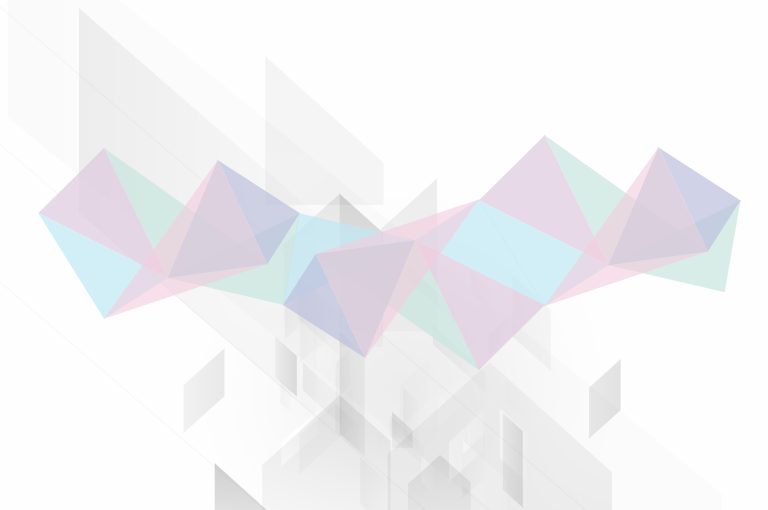
Reproduce this background procedurally as a WebGL 2 fragment shader.

```glsl
#version 300 es
precision highp float;
// A ribbon of translucent pastel triangles over pale grey slanted panels.
// One cluster of triangles is placed three times: as is, shifted, and turned
// half round. Panels are slanted slabs and gables, some scattered by a hash.

uniform vec2 u_resolution;
out vec4 outColor;

// Lengths are in hundredths of the canvas height.
const float SLOPE = 0.9;
const int SCATTER_COUNT = 30;
const vec2 GLOW_CENTER = vec2(79.0, 24.0);
const vec2 GLOW_RADIUS = vec2(24.0, 23.0);
const float GLOW_INK = 0.055;
const vec2 RIGHT_SHIFT = vec2(86.4, 2.5);
const vec2 TURN_SUM = vec2(114.3, 98.4);

// Tints with opacity
const vec4 MAUVE = vec4(0.87, 0.79, 0.87, 0.7);
const vec4 CYAN = vec4(0.75, 0.91, 0.955, 0.7);
const vec4 GREEN = vec4(0.78, 0.90, 0.865, 0.7);
const vec4 PINK = vec4(0.955, 0.80, 0.87, 0.6);
const vec4 INDIGO = vec4(0.74, 0.755, 0.865, 0.7);
const vec4 DUSK = vec4(0.83, 0.80, 0.86, 0.7);

// Corners of one cluster
const vec2 A = vec2(7.5, 58.2);
const vec2 B = vec2(20.4, 71.0);
const vec2 C = vec2(32.9, 45.5);
const vec2 D = vec2(20.4, 37.5);
const vec2 E = vec2(42.7, 68.6);
const vec2 F = vec2(52.4, 48.2);
const vec2 G = vec2(58.8, 58.2);
const vec2 H = vec2(55.7, 40.2);

float hash(float n) {
  return fract(sin(n * 12.9898) * 43758.5453);
}

float coverage(float d) {
  return clamp(0.5 - d * u_resolution.y / 100.0, 0.0, 1.0);
}

float edgeDistance(vec2 p, vec2 a, vec2 b) {
  vec2 e = normalize(b - a);
  return dot(p - a, vec2(e.y, -e.x));
}

void triangle(inout vec3 col, vec2 p, vec2 a, vec2 b, vec2 c, vec4 tint) {
  float side = -sign(edgeDistance(c, a, b));
  float d = max(edgeDistance(p, a, b) * side,
            max(edgeDistance(p, b, c) * side, edgeDistance(p, c, a) * side));
  col = mix(col, tint.rgb, tint.a * coverage(d));
}

// Panel with upright sides; box = left, right, top at left, height.
// ink = darkening at the left and right side.
void slab(inout vec3 col, vec2 p, vec4 box, float slope, vec2 ink) {
  float y = p.y - box.z - slope * (p.x - box.x);
  float d = max(max(box.x - p.x, p.x - box.y),
                max(y, -y - box.w) * inversesqrt(1.0 + slope * slope));
  float t = clamp((p.x - box.x) / (box.y - box.x), 0.0, 1.0);
  col *= 1.0 - mix(ink.x, ink.y, t) * coverage(d);
}

// Peaked panel; size = reach left, reach right, height.
// ink = darkening at the peak and at the base.
void gable(inout vec3 col, vec2 p, vec2 peak, vec3 size, vec2 ink) {
  vec2 q = p - peak;
  float d = max(max(-q.x - size.x, q.x - size.y),
                max((q.y + SLOPE * abs(q.x)) * 0.74, -q.y - size.z));
  col *= 1.0 - mix(ink.x, ink.y, clamp(-q.y / size.z, 0.0, 1.0)) * coverage(d);
}

void cluster(inout vec3 col, vec2 p, vec4 tailTint) {
  triangle(col, p, C, G, H, tailTint);
  triangle(col, p, A, B, C, MAUVE);
  triangle(col, p, A, C, D, CYAN);
  triangle(col, p, B, C, F, GREEN);
  triangle(col, p, E, F, G, INDIGO);
  triangle(col, p, D, E, F, PINK);
  triangle(col, p, E, C, F, DUSK);
}

void main() {
  vec2 p = gl_FragCoord.xy * 100.0 / u_resolution.y;
  vec2 g = (p - GLOW_CENTER) / GLOW_RADIUS;
  vec3 col = vec3(1.0 - GLOW_INK * exp(-dot(g, g)));

  // Large pale panels
  slab(col, p, vec4(1.5, 141.5, 118.0, 41.0), -0.82, vec2(0.016, 0.012));
  slab(col, p, vec4(15.5, 62.0, 98.4, 40.0), -0.87, vec2(0.055, 0.01));
  gable(col, p, vec2(52.0, 89.0), vec3(0.0, 23.2, 29.2), vec2(0.04, 0.035));

  // Central peaks and roofs
  gable(col, p, vec2(66.6, 62.0), vec3(11.0, 8.5, 30.0), vec2(0.08, 0.0));
  gable(col, p, vec2(66.6, 62.0), vec3(0.0, 8.5, 30.0), vec2(0.08, 0.02));
  gable(col, p, vec2(85.7, 65.0), vec3(11.0, 0.0, 30.0), vec2(0.07, 0.02));
  gable(col, p, vec2(66.6, 22.5), vec3(15.2, 10.0, 24.0), vec2(0.07, 0.03));
  gable(col, p, vec2(96.0, 29.0), vec3(20.0, 24.0, 30.0), vec2(0.03, 0.06));
  gable(col, p, vec2(86.3, 10.8), vec3(6.3, 6.0, 12.0), vec2(0.08, 0.03));
  gable(col, p, vec2(76.9, 19.2), vec3(0.0, 4.0, 7.0), vec2(0.1, 0.04));
  gable(col, p, vec2(42.1, 9.2), vec3(0.0, 10.0, 12.0), vec2(0.18, 0.1));

  // Small panels
  slab(col, p, vec4(36.0, 44.0, 24.5, 9.4), SLOPE, vec2(0.05, 0.08));
  slab(col, p, vec4(115.5, 121.7, 24.0, 10.0), SLOPE, vec2(0.08, 0.11));
  slab(col, p, vec4(54.0, 58.2, 34.0, 8.0), -SLOPE, vec2(0.04, 0.11));
  slab(col, p, vec4(66.6, 71.5, 35.0, 20.0), -SLOPE, vec2(0.07, 0.04));
  slab(col, p, vec4(98.6, 102.5, 19.0, 15.0), -SLOPE, vec2(0.05, 0.1));
  slab(col, p, vec4(100.5, 108.0, 46.0, 12.0), -SLOPE, vec2(0.04, 0.03));

  // Scattered slivers, both darker and lighter
  for (int i = 0; i < SCATTER_COUNT; i++) {
    float n = float(i) * 5.0 + 1.0;
    float left = 55.0 + 45.0 * hash(n);
    vec4 box = vec4(left, left + 2.0 + 9.0 * hash(n + 1.0),
                    8.0 + 40.0 * hash(n + 2.0), 3.0 + 8.0 * hash(n + 3.0));
    float ink = mix(-0.04, 0.05, hash(n + 4.0));
    slab(col, p, box, i % 2 == 0 ? SLOPE : -SLOPE, vec2(ink, 0.3 * ink));
  }

  // Diagonal hairlines
  for (int i = 0; i < 3; i++) {
    float d = abs(p.y + 0.86 * p.x - 44.7 - 27.0 * float(i)) * 0.76;
    col *= 1.0 - 0.035 * coverage(d - 0.08);
  }
  col = min(col, 1.0) * vec3(0.998, 0.998, 1.0);

  // Ribbon
  cluster(col, p, GREEN);
  cluster(col, p - RIGHT_SHIFT, GREEN);
  cluster(col, TURN_SUM - p, CYAN);
  outColor = vec4(col, 1.0);
}
```
